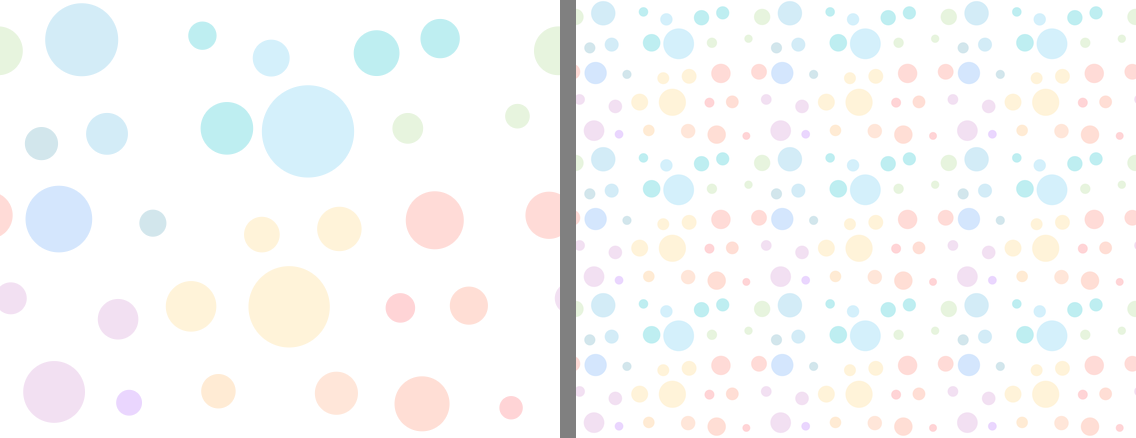
Left, the tile; right, the same tile 3 across and 3 down.
Write a Shadertoy shader that draws this background.

```glsl
const float TAU = 6.28319;
const int COLUMNS = 6;
const int ROWS = 5;
const float ROW_SHEAR = -0.4;     // in columns; ROWS * ROW_SHEAR is whole
const float RANK_STEP = 7.0;      // coprime to the disc count
const float RANK_START = 25.0;
const float SMALLEST = 0.026;     // radii in canvas heights
const float RADIUS_SPREAD = 0.042;
const float GIANT_BOOST = 0.045;
const float ROAM_RADIUS = 0.095;  // each disc stays within this circle
const float HUB_HEIGHT = 0.383;
const float HUB_RADIUS = 0.22;
const float WHEEL_SECTORS = 16.0;
const float WHEEL_START = 0.267;  // in sectors

const vec3 PAPER = vec3(1.0);
const vec3 CREAM = vec3(1.0, 0.952, 0.85);
const vec3 WHEEL[16] = vec3[16](
    vec3(1.0, 0.86, 0.845),     // rose
    vec3(0.905, 0.955, 0.87),   // green
    vec3(0.745, 0.933, 0.945),  // cyan
    vec3(0.83, 0.94, 0.985),    // sky
    vec3(0.745, 0.933, 0.945),  // cyan
    vec3(0.828, 0.925, 0.97),   // pale blue
    vec3(0.825, 0.902, 0.925),  // grey blue
    vec3(0.832, 0.903, 0.992),  // periwinkle
    vec3(0.95, 0.88, 0.95),     // mauve
    vec3(0.917, 0.84, 0.995),   // violet
    vec3(1.0, 0.92, 0.83),      // apricot
    vec3(1.0, 0.92, 0.83),      // apricot
    vec3(1.0, 0.902, 0.85),     // peach
    vec3(1.0, 0.87, 0.835),     // coral
    vec3(1.0, 0.83, 0.84),      // pink
    vec3(1.0, 0.87, 0.835));    // coral

float hash(float n) {
    return fract(sin(n * 12.9898 + 4.1) * 43758.5);
}

// Evenly shared sizes with a few giants, kept apart by the rank step.
float discRadius(float index) {
    float count = float(COLUMNS * ROWS);
    float rank = (mod(index * RANK_STEP + RANK_START, count) + 0.5) / count;
    return SMALLEST + RADIUS_SPREAD * rank + GIANT_BOOST * pow(rank, 10.0);
}

// Hue follows the direction from a cream hub.
vec3 discColor(vec2 home, float aspect) {
    vec2 fromHub = home - vec2(0.5 * aspect, HUB_HEIGHT);
    if (length(fromHub) < HUB_RADIUS) return CREAM;
    float turn = atan(fromHub.y, fromHub.x) / TAU;
    float sector = mod(turn * WHEEL_SECTORS - WHEEL_START, WHEEL_SECTORS);
    return WHEEL[min(int(sector), 15)];
}

void mainImage(out vec4 fragColor, in vec2 fragCoord) {
    float aspect = iResolution.x / iResolution.y;
    vec2 tile = vec2(aspect, 1.0);
    vec2 cell = tile / vec2(COLUMNS, ROWS);
    vec2 p = fragCoord / iResolution.y;
    vec3 color = PAPER;

    for (int row = 0; row < ROWS; row++) {
        for (int column = 0; column < COLUMNS; column++) {
            float index = float(row * COLUMNS + column);
            float radius = discRadius(index);

            // Sheared lattice point, then a random step within its free room
            vec2 home = vec2(column, row) + 0.5;
            home.x = mod(home.x + ROW_SHEAR * float(row), float(COLUMNS));
            home *= cell;
            float room = max(ROAM_RADIUS - radius, 0.0);
            float heading = TAU * hash(index);
            vec2 offset = room * sqrt(hash(index + 57.0)) * vec2(cos(heading), sin(heading));

            // Shortest way around the wrapped canvas
            vec2 delta = p - home - offset;
            delta -= tile * floor(delta / tile + 0.5);
            float edge = length(delta) - radius;
            float coverage = clamp(0.5 - edge * iResolution.y, 0.0, 1.0);
            color = mix(color, discColor(home, aspect), coverage);
        }
    }
    fragColor = vec4(color, 1.0);
}
```
